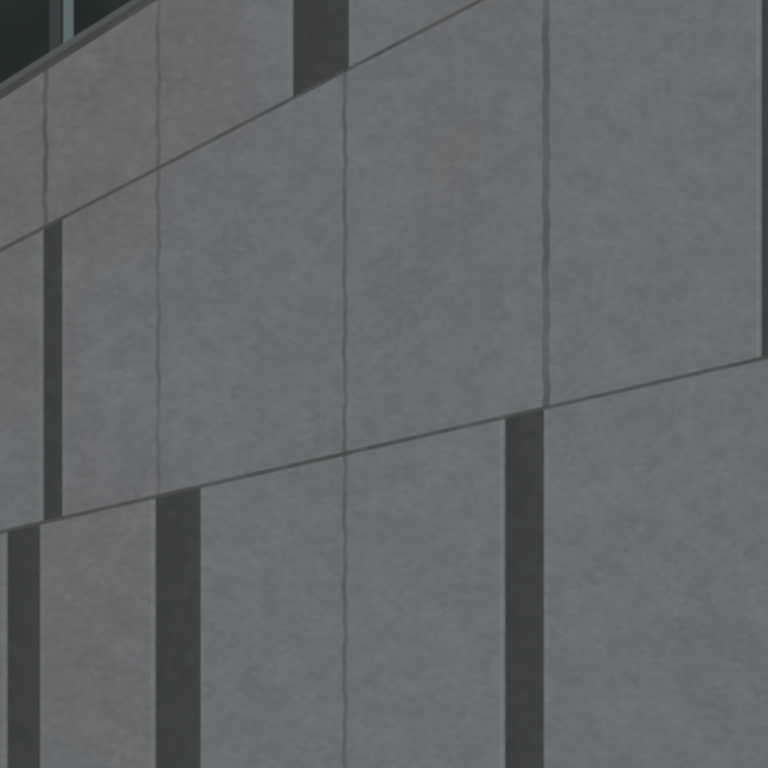
Reproduce this texture procedurally as a WebGL 2 fragment shader.

```glsl
#version 300 es
precision highp float;
// Grey stone cladding seen at an angle: three sloping courses of panels,
// split by seams, thin upright joints and dark recessed slots.
// Courses are lines with a height and slope; cellular noise mottles the stone.

uniform vec2 u_resolution;
out vec4 outColor;

const vec3 STONE = vec3(0.418, 0.430, 0.440);
const vec3 STONE_WARM = vec3(0.395, 0.397, 0.402);
const vec3 SEAM_GREY = vec3(0.285, 0.290, 0.290);
const vec3 RECESS = vec3(0.240, 0.250, 0.248);
const vec3 GLASS = vec3(0.145, 0.172, 0.170);
const vec3 MULLION = vec3(0.37, 0.41, 0.42);

// Seam: height at the left edge, slope, half width
const vec3 SEAMS[3] = vec3[3](
  vec3(0.307, 0.228, 0.0026), vec3(0.674, 0.520, 0.0023), vec3(0.876, 0.635, 0.0050));

// Joint: position, lowest course it crosses, half width, strength
const vec4 JOINTS[4] = vec4[4](
  vec4(0.059, 2.0, 0.0030, 0.60), vec4(0.206, 1.0, 0.0026, 0.38),
  vec4(0.449, 0.0, 0.0026, 0.48), vec4(0.711, 1.0, 0.0045, 0.52));

// Slot: left side, right side, course, brightness of its left lip
const vec4 SLOTS[6] = vec4[6](
  vec4(0.010, 0.052, 0.0, 0.7), vec4(0.203, 0.261, 0.0, 0.9),
  vec4(0.658, 0.708, 0.0, 0.9), vec4(0.057, 0.081, 1.0, 0.4),
  vec4(0.992, 1.050, 1.0, 1.0), vec4(0.382, 0.454, 2.0, 0.5));

vec2 hash2(vec2 p) {
  vec2 q = vec2(dot(p, vec2(127.1, 311.7)), dot(p, vec2(269.5, 183.3)));
  return fract(sin(q) * 43758.5);
}

// Smoothly blended cellular noise, roughly 0 to 1
float cellular(vec2 p) {
  vec2 cell = floor(p);
  float total = 0.0;
  float weight = 0.0;
  for (int j = -1; j <= 1; j++) {
    for (int i = -1; i <= 1; i++) {
      vec2 id = cell + vec2(i, j);
      vec2 offset = id + hash2(id) - p;
      float w = exp(-5.0 * dot(offset, offset));
      total += w * hash2(id + 17.0).x;
      weight += w;
    }
  }
  return total / weight;
}

// Soft coverage of a signed distance that is negative inside
float cover(float d, float soft) {
  return 1.0 - smoothstep(-soft, soft, d);
}

// Height above a sloping seam, measured across the seam
float aboveSeam(vec2 p, vec3 seam) {
  return (p.y - seam.x - seam.y * p.x) / sqrt(1.0 + seam.y * seam.y);
}

float insideCourse(vec2 p, int course, float soft) {
  float inside = cover(aboveSeam(p, SEAMS[course]), soft);
  if (course > 0) inside *= cover(-aboveSeam(p, SEAMS[course - 1]), soft);
  return inside;
}

vec3 stone(vec2 p) {
  float blotch = cellular(p * vec2(9.0, 7.0));
  float patches = cellular(p * vec2(38.0, 46.0) + 5.0);
  float grain = cellular(p * vec2(120.0, 160.0) + 31.0);
  float warm = smoothstep(0.45, -0.1, p.x) * 0.5 + smoothstep(0.55, 1.1, p.y) * 0.3;
  vec3 color = mix(STONE, STONE_WARM, clamp(warm + (blotch - 0.5) * 0.7, 0.0, 1.0));
  return color + (patches - 0.5) * 0.020 + (grain - 0.5) * 0.026;
}

vec3 addJoint(vec3 color, vec2 p, vec4 joint, float soft) {
  float wobble = 0.0007 * (sin(p.y * 61.0) + sin(p.y * 143.0 + joint.x * 40.0));
  float wear = 0.7 + 0.6 * cellular(vec2(joint.x * 50.0, p.y * 32.0));
  float line = cover(abs(p.x - joint.x + wobble) - joint.z, soft);
  int lowest = int(joint.y);
  if (lowest > 0) line *= cover(-aboveSeam(p, SEAMS[lowest - 1]), soft);
  return mix(color, SEAM_GREY, line * joint.w * wear);
}

vec3 addSlot(vec3 color, vec2 p, vec4 slot, float soft) {
  float inside = insideCourse(p, int(slot.z), soft);
  float lip = cover(abs(p.x - slot.x + 0.005) - 0.0015, soft) * slot.w;
  lip += cover(abs(p.x - slot.y - 0.004) - 0.001, soft) * 0.45;
  color += 0.035 * lip * inside;
  float body = cover(max(slot.x - p.x, p.x - slot.y), soft);
  float across = (p.x - slot.x) / (slot.y - slot.x);
  vec3 shade = RECESS + 0.016 * (across - 0.5) + 0.02 * (cellular(p * 75.0) - 0.5);
  return mix(color, shade, body * inside);
}

// Dark glazing above the top edge, with one pale upright and a grey ledge
vec3 addGlazing(vec3 color, vec2 p, float soft) {
  float rise = aboveSeam(p, SEAMS[2]);
  vec3 glass = GLASS + 0.03 * (cellular(p * 24.0) - 0.5);
  glass = mix(glass, MULLION, cover(abs(p.x - 0.089) - 0.007, soft));
  glass = mix(glass, SEAM_GREY, cover(abs(p.x - 0.072) - 0.008, soft) * 0.6);
  glass = mix(glass, SEAM_GREY + 0.04, cover(rise - 0.013, soft));
  return mix(color, glass, cover(-rise, soft));
}

void main() {
  vec2 p = gl_FragCoord.xy / u_resolution;
  float soft = max(0.0022, 1.0 / min(u_resolution.x, u_resolution.y));
  vec3 color = stone(p);
  for (int i = 0; i < 4; i++) color = addJoint(color, p, JOINTS[i], soft);
  for (int i = 0; i < 6; i++) color = addSlot(color, p, SLOTS[i], soft);
  color = addGlazing(color, p, soft);
  for (int i = 0; i < 3; i++) {
    float line = cover(abs(aboveSeam(p, SEAMS[i])) - SEAMS[i].z, soft);
    float wear = 0.70 + 0.30 * cellular(vec2(p.x * 40.0, float(i) * 9.0));
    color = mix(color, SEAM_GREY - 0.03 * float(i == 2), line * wear);
  }
  outColor = vec4(color, 1.0);
}
```
